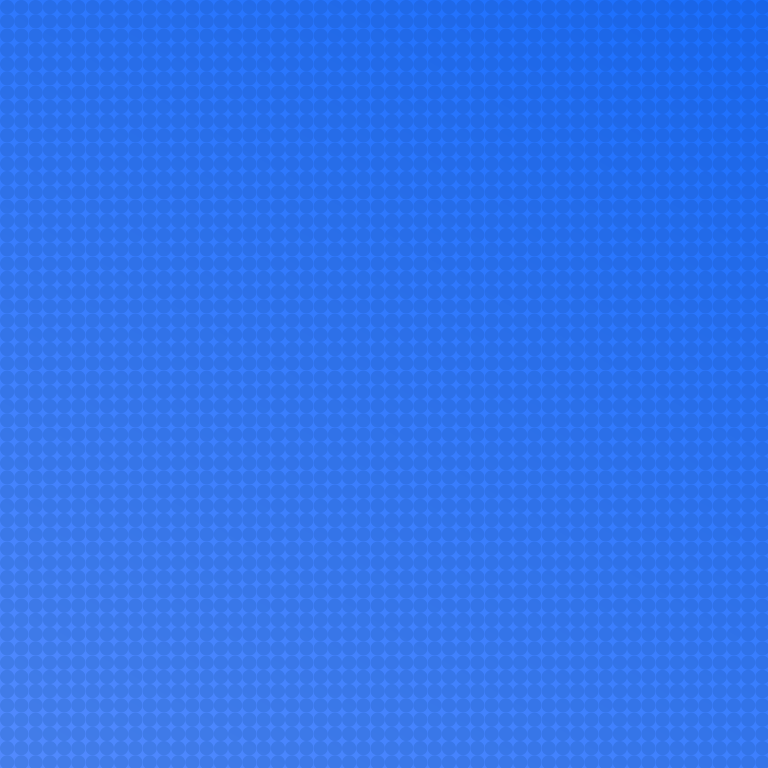
A Shadertoy shader for this pattern:

```glsl
#define REPEATS 53.89
#define DOT_RADIUS 0.497
#define GRADIENT_DIR vec2(0.37, 0.63)
#define DOT_DEEP vec3(0.095, 0.393, 0.910)
#define DOT_PALE vec3(0.265, 0.490, 0.910)
#define GAP_DEEP vec3(0.100, 0.430, 0.995)
#define GAP_PALE vec3(0.320, 0.540, 0.995)

// Coverage of a round dot centred in each unit cell
float dotCoverage(vec2 gridPos, float pixelSize) {
    vec2 local = fract(gridPos) - 0.5;
    float dist = length(local) - DOT_RADIUS;
    return 1.0 - smoothstep(-0.6 * pixelSize, 0.6 * pixelSize, dist);
}

void mainImage(out vec4 fragColor, in vec2 fragCoord) {
    vec2 uv = fragCoord / iResolution.xy;

    // Diagonal fade: deep at the upper right, pale at the lower left
    float fade = clamp(dot(1.0 - uv, GRADIENT_DIR), 0.0, 1.0);
    vec3 dotColor = mix(DOT_DEEP, DOT_PALE, fade);
    vec3 gapColor = mix(GAP_DEEP, GAP_PALE, fade);

    // Square grid anchored at the upper left corner
    vec2 fromTopLeft = vec2(fragCoord.x, iResolution.y - fragCoord.y) / iResolution.y;
    float coverage = dotCoverage(fromTopLeft * REPEATS, REPEATS / iResolution.y);

    fragColor = vec4(mix(gapColor, dotColor, coverage), 1.0);
}
```
